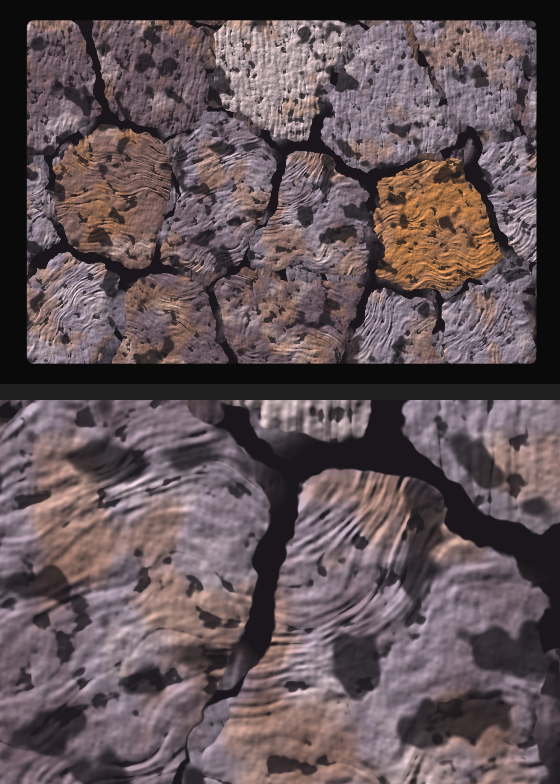
Top: the whole. Bottom: its middle third, enlarged.
This texture is drawn by a WebGL 1 fragment shader. Its source:

```glsl
precision highp float;
// Sunlit wall of rough, splintered petrified-wood stones inside a black slide frame.
uniform vec2 u_resolution;

#define STONE_SIZE vec2(0.28, 0.35)
#define CHIP_SIZE vec2(0.13, 0.10)
#define GAP 0.011
#define ROUNDING 110.0
#define RELIEF 4.6
#define SUN vec2(-0.55, 0.835)
#define LILAC vec3(0.56, 0.505, 0.565)
#define PLUM vec3(0.43, 0.355, 0.39)
#define CREAM vec3(0.78, 0.70, 0.70)
#define OCHRE vec3(0.70, 0.47, 0.29)
#define SHADOW vec3(0.10, 0.088, 0.105)
#define FRAME vec3(0.04, 0.04, 0.04)

float hash(vec2 p) {
  return fract(sin(dot(p, vec2(127.1, 311.7))) * 43758.55);
}

float noise(vec2 p) {
  vec2 i = floor(p), f = fract(p);
  f = f * f * (3.0 - 2.0 * f);
  return mix(mix(hash(i), hash(i + vec2(1, 0)), f.x),
             mix(hash(i + vec2(0, 1)), hash(i + vec2(1, 1)), f.x), f.y);
}

float fbm(vec2 p) {
  float sum = 0.0, amp = 0.55;
  for (int i = 0; i < 3; i++) {
    sum += amp * noise(p);
    p = mat2(1.6, 1.2, -1.2, 1.6) * p + 17.3;
    amp *= 0.52;
  }
  return sum;
}

// Jittered centre of one stone; odd rows are shifted like brickwork.
vec2 site(vec2 id, vec2 size) {
  vec2 jitter = vec2(hash(id + 3.7), hash(id + 9.2)) - 0.5;
  return (id + 0.5 + vec2(0.5 * mod(id.y, 2.0), 0.0) + jitter * vec2(0.5, 0.36)) * size;
}

// Rounded Voronoi cell: inner distance in x, direction to its edge in yz.
vec3 stoneCell(vec2 p, vec2 size, float gap, out vec2 id) {
  vec2 base = floor(p / size);
  float nearest = 1e3;
  for (int y = -1; y <= 1; y++) for (int x = -2; x <= 2; x++) {
    vec2 c = base + vec2(x, y);
    float d = distance(p, site(c, size));
    if (d < nearest) { nearest = d; id = c; }
  }
  vec2 centre = site(id, size), facing = vec2(0.0);
  float total = 0.0;
  for (int y = -1; y <= 1; y++) for (int x = -2; x <= 2; x++) {
    if (x == 0 && y == 0) continue;
    vec2 other = site(id + vec2(x, y), size);
    vec2 n = normalize(other - centre);
    float d = dot(0.5 * (centre + other) - p, n) - gap * (1.0 - 0.8 * dot(n, SUN));
    float w = exp(-ROUNDING * d);
    total += w;
    facing += w * n;
  }
  return vec3(-log(total) / ROUNDING, facing / total);
}

// Surface height in x (splinters, facets, grit), sharp cracks along the fibres in y.
vec2 grain(vec2 p, float angle, float swirl) {
  vec2 q = p + swirl * (vec2(fbm(p * 6.0), fbm(p * 6.0 + 31.0)) - 0.5);
  float c = cos(angle), s = sin(angle);
  q = vec2(c * q.x + s * q.y, c * q.y - s * q.x);
  float fibre = abs(fbm(q * vec2(11.0, 42.0)) - 0.5);
  float facet = abs(fbm(p * 15.0 + 5.0) - 0.5);
  float grit = fbm(p * 62.0);
  float crack = 1.0 - smoothstep(0.0, 0.075, fibre + 0.5 * (grit - 0.35));
  return vec2(0.55 * fibre + 0.7 * facet + 0.42 * grit + 0.2 * noise(q * vec2(40.0, 150.0)), crack);
}

vec3 paintStone(vec2 p, vec2 id, vec3 cell) {
  float kind = hash(id + 21.4), upright = step(2.0, id.y);
  float angle = mix(2.6 * kind - 0.9, 1.57 + 0.5 * (kind - 0.5), upright);
  float swirl = mix(0.20, 0.05, upright);
  vec2 q = p + 5.0 * vec2(kind, hash(id + 4.1));

  // Mineral colours and rusty stains
  float patches = fbm(q * 14.0);
  vec3 tone = mix(PLUM, LILAC, smoothstep(0.2, 0.6, kind + 0.9 * (patches - 0.5)));
  float pale = id == vec2(2.0, 2.0) ? 0.75 : 0.5 * smoothstep(0.55, 0.72, patches);
  tone = mix(tone, CREAM, pale);
  float rusty = id.y == 1.0 && mod(id.x, 3.0) == 0.0 ? mix(0.25, 0.75, id.x / 3.0) : 0.0;
  float stain = smoothstep(0.52, 0.72, fbm(q * 12.0 + 50.0));
  tone = mix(tone, OCHRE, min(rusty + 0.35 * stain, 1.0));

  // Raking sunlight, chipped rims and dark cracks
  vec2 h = grain(q, angle, swirl);
  float slope = h.x - grain(q + 0.003 * SUN, angle, swirl).x;
  float rim = 1.0 - smoothstep(0.0, 0.03, cell.x);
  float light = 0.93 + RELIEF * slope + 0.25 * rim * dot(cell.yz, SUN) - 0.08 * rim;
  light *= 1.0 - 0.75 * h.y;
  light *= mix(0.25, 1.0, smoothstep(0.29, 0.37, fbm(q * 17.0 + 80.0)));
  return mix(SHADOW, tone, clamp(light, 0.0, 1.55));
}

void main() {
  vec2 p = gl_FragCoord.xy / u_resolution.y;
  float aspect = u_resolution.x / u_resolution.y;
  vec2 rough = vec2(fbm(p * 9.0), fbm(p * 9.0 + 40.0)) - 0.5;
  vec2 fine = vec2(fbm(p * 45.0), fbm(p * 45.0 + 70.0)) - 0.5;
  vec2 w = p + vec2(0.0, 0.08) + 0.075 * rough + 0.02 * fine;

  // Small chips lie deep in the gaps, partly in shade
  vec2 id, chipId;
  vec3 chip = stoneCell(w, CHIP_SIZE, 0.004, chipId);
  float lit = 0.8 * smoothstep(0.38, 0.55, fbm(p * 6.0 + 12.0));
  vec3 chipColor = paintStone(p, chipId + 40.0, chip);
  vec3 color = mix(SHADOW, chipColor, lit * smoothstep(0.0, 0.003, chip.x));

  // Large stones in front
  vec3 cell = stoneCell(w, STONE_SIZE, GAP, id);
  color = mix(color, paintStone(p, id, cell), smoothstep(-0.001, 0.002, cell.x));

  // Rounded window of the slide frame
  vec2 box = abs(p - vec2(0.503 * aspect, 0.5)) - vec2(0.455 * aspect, 0.447) + 0.018;
  float edge = length(max(box, 0.0)) + min(max(box.x, box.y), 0.0) - 0.018;
  gl_FragColor = vec4(mix(color, FRAME, smoothstep(-0.002, 0.002, edge)), 1.0);
}
```
